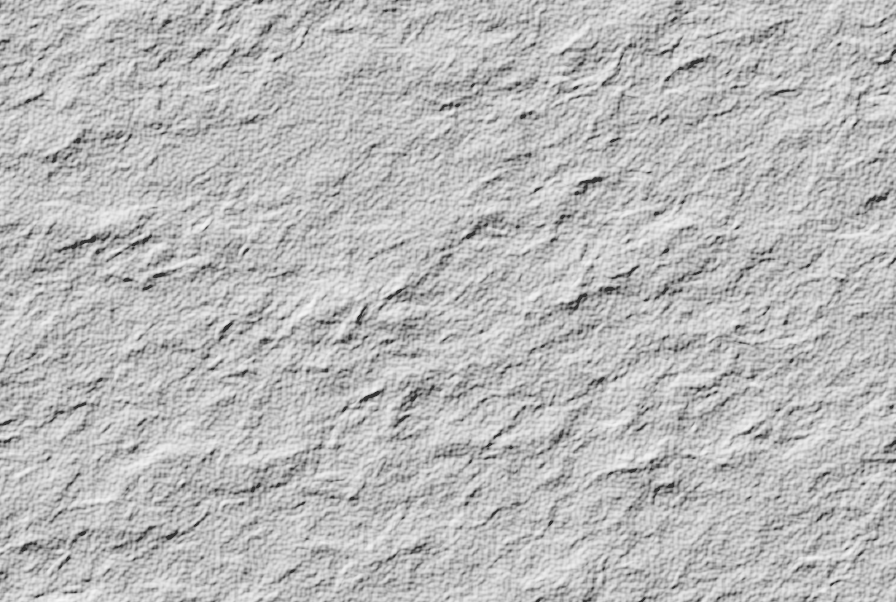
Reproduce this texture procedurally as a Shadertoy shader.

```glsl
// Rough grey plaster: a crumbly relief with slanted creases, lit from the upper left.

const vec2  LIGHT_DIR    = vec2(-0.60, 0.80); // points towards the light
const float CREASE_ANGLE = 0.42;              // slant of the creases, radians
const float CREASE_WIDTH = 0.68;              // below 1 stretches creases along the slant
const float COARSE_FREQ  = 7.0;               // cells per canvas height
const float COARSE_SLOPE = 0.34;              // steepness of the largest lumps
const float SLOPE_GROWTH = 1.34;              // steepness gained per finer layer
const int   LAYERS       = 4;
const float GRAIN_FREQ   = 126.0;             // finest grit
const float GRAIN_SLOPE  = 1.05;
const float WARP_FREQ    = 20.0;
const float WARP_AMOUNT  = 0.018;
const float PATCHINESS   = 0.95;              // contrast of smooth and rough areas
const float LIGHT_STEP   = 0.0014;            // half the distance used for the slope
const float WHITE_LEVEL  = 0.986;             // tone the brightest slopes approach
const float SHADE_DEPTH  = 0.237;             // darkness of flat ground below white
const float SHADE_CURVE  = 0.45;              // how quickly shadows deepen
const float DARKEST      = 0.20;

// Random unit vector for a lattice point.
vec2 latticeGradient(ivec2 cell) {
    uvec2 c = uvec2(cell + 32768);
    uint h = c.x * 1597334677u ^ c.y * 3812015801u;
    h = (h ^ (h >> 16)) * 2146121005u;
    h = (h ^ (h >> 15)) * 2221713035u;
    h ^= h >> 16;
    float angle = 6.2831853 * float(h & 65535u) / 65536.0;
    return vec2(cos(angle), sin(angle));
}

// Signed gradient noise with a smooth slope.
float noise(vec2 p) {
    ivec2 i = ivec2(floor(p));
    vec2 f = fract(p);
    vec2 u = f * f * f * (f * (f * 6.0 - 15.0) + 10.0);
    float a = dot(latticeGradient(i), f);
    float b = dot(latticeGradient(i + ivec2(1, 0)), f - vec2(1, 0));
    float c = dot(latticeGradient(i + ivec2(0, 1)), f - vec2(0, 1));
    float d = dot(latticeGradient(i + ivec2(1, 1)), f - vec2(1, 1));
    return mix(mix(a, b, u.x), mix(c, d, u.x), u.y);
}

// Lumps with pinched valleys between them.
float lumps(vec2 p) {
    float n = noise(p);
    return 0.8 * n + 0.6 * sqrt(n * n + 0.0009);
}

float plasterHeight(vec2 p) {
    // Coordinates along and across the creases, bent irregularly
    float c = cos(CREASE_ANGLE), s = sin(CREASE_ANGLE);
    vec2 q = vec2(c * p.x + s * p.y, c * p.y - s * p.x);
    q.x *= CREASE_WIDTH;
    float roughness = 0.98 + PATCHINESS * noise(q * vec2(4.0, 6.0) + 41.3);
    q += WARP_AMOUNT * vec2(noise(q * WARP_FREQ + 3.7), noise(q * WARP_FREQ + 19.1));

    // Lumps from coarse to fine
    float height = 0.0, freq = COARSE_FREQ, slope = COARSE_SLOPE;
    for (int i = 0; i < LAYERS; i++) {
        height += slope / freq * lumps(q * freq + 17.3 * float(i));
        freq *= 2.0;
        slope *= SLOPE_GROWTH;
    }

    // Upright grit on top
    float grain = GRAIN_SLOPE / GRAIN_FREQ * noise(p * GRAIN_FREQ + 0.5);
    return height * roughness + grain;
}

void mainImage(out vec4 fragColor, in vec2 fragCoord) {
    vec2 p = fragCoord / iResolution.y;

    // Slope facing the light
    vec2 offset = LIGHT_DIR * LIGHT_STEP;
    float facing = (plasterHeight(p - offset) - plasterHeight(p + offset)) / (2.0 * LIGHT_STEP);

    // Soft highlights, deep shadows
    float tone = WHITE_LEVEL - SHADE_DEPTH * exp(-SHADE_CURVE * facing);
    fragColor = vec4(vec3(max(tone, DARKEST)), 1.0);
}
```
